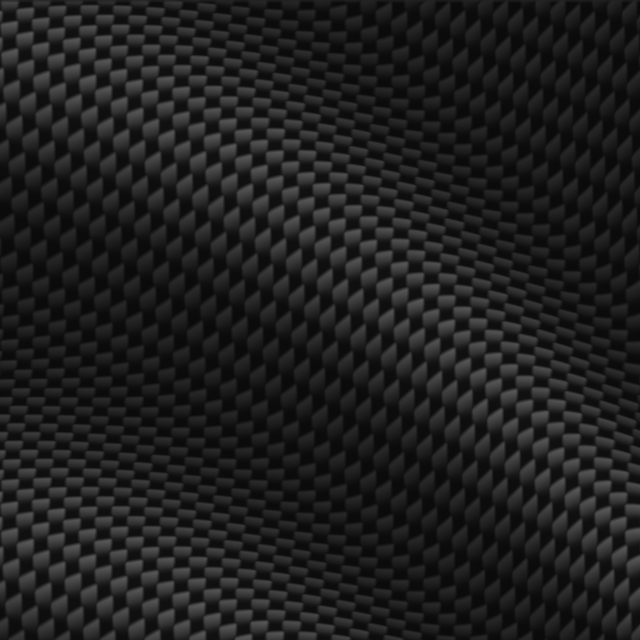
Write a Shadertoy shader that draws this texture.

```glsl
// Draped carbon fibre cloth: a dark plain weave warped and shaded by diagonal folds.

float hash(vec2 p) {
    return fract(sin(dot(p, vec2(127.1, 311.7))) * 43758.5453);
}

// Signed distance below the curved crest of the main fold; p.y points down
float foldDistance(vec2 p) {
    return p.y - (0.05 + 0.3 * p.x + 0.5 * p.x * p.x);
}

// Brightness of the weave; cell.x counts columns, cell.y counts rows downwards
float weave(vec2 cell, float stretch, float light) {
    float gap = 0.053 * mix(1.0, light, 0.5);
    float gray = gap;
    float column = floor(cell.x);
    for (int k = -1; k <= 1; k++) {
        float id = column + float(k);
        float across = cell.x - id - 0.5;

        // Alternate columns sit half a row apart; stretched tows get slanted tops
        float along = cell.y + 0.5 * id + 0.08 * stretch * across;
        float f = fract(along);

        // Tow outline with a level lower end and soft sides
        float halfWidth = 0.6 - 0.15 * f * f;
        float end = 0.66 + 0.26 * stretch * across;
        float mask = 1.0 - smoothstep(halfWidth - 0.18, halfWidth + 0.12, abs(across));
        mask *= smoothstep(0.0, 0.18, f) * (1.0 - smoothstep(end - 0.2, end + 0.16, f));

        // Lit upper end fading into the shadow below
        float tow = light * mix(0.25, 0.115, smoothstep(0.06, 0.7, f));
        tow *= 0.97 + 0.06 * hash(vec2(id, floor(along)));
        tow *= 1.0 + 0.12 * across;
        gray = max(gray, mix(gap, tow, mask));
    }
    return gray;
}

void mainImage(out vec4 fragColor, in vec2 fragCoord) {
    vec2 p = fragCoord / iResolution.xy;
    p.y = 1.0 - p.y;

    // Narrow squeezed and broad stretched bands; the far corner stays stretched
    float d = foldDistance(p);
    float phase = 8.27 * (max(d, -0.55) + 0.17);
    float warp = (0.42 * sin(phase) + 0.06 * sin(2.0 * phase)) / 8.27;
    warp -= 0.3 * min(d + 0.55, 0.0);
    float stretch = smoothstep(-0.2, 0.9, -cos(phase));

    // Rows climb gently to the right, more so where the cloth is stretched
    vec2 cell = vec2(41.0, 24.0) * (p + vec2(0.25, 1.0) * warp);
    cell += vec2(0.37, 0.44 + 4.1 * p.x);

    // Crests catch the light, troughs fall dark
    float slope = 8.27 * max(d, -0.38);
    float light = 0.9 + 0.37 * cos(slope) + 0.09 * cos(2.0 * slope);
    float gray = weave(cell, stretch, light);

    // Faint hem along the upper border
    gray = mix(gray, 0.13, 0.7 * (1.0 - smoothstep(0.001, 0.005, p.y)));

    fragColor = vec4(vec3(gray), 1.0);
}
```
